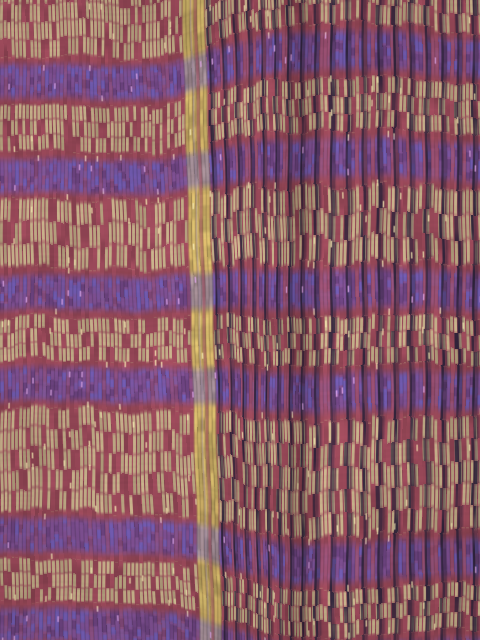
Write a Shadertoy shader that draws this texture.

```glsl
// Draped handwoven cloth: purple bands and rows of gold ikat blocks on red,
// a yellow warp stripe, and dark warp threads on the right half.
// Bands split the height into gaps; rows and threads are hashed grid cells.

const vec3 RED    = vec3(0.57, 0.27, 0.33);
const vec3 PURPLE = vec3(0.46, 0.29, 0.53);
const vec3 BLUE   = vec3(0.41, 0.33, 0.64);
const vec3 PLUM   = vec3(0.33, 0.20, 0.40);
const vec3 GOLD   = vec3(0.73, 0.66, 0.51);
const vec3 YELLOW = vec3(0.78, 0.68, 0.38);
const vec3 LILAC  = vec3(0.60, 0.53, 0.60);
const vec3 DARK   = vec3(0.17, 0.13, 0.22);
const vec3 PINK   = vec3(0.86, 0.64, 0.90);
const vec3 GLINT  = vec3(0.94, 0.89, 0.68);

// Lengths are in canvas heights
const int   BANDS = 8;
const float BAND_Y[BANDS] = float[BANDS](-0.06, 0.128, 0.276, 0.458, 0.601, 0.837, 0.978, 1.13);
const float BAND_HALF   = 0.027;
const float BAND_MARGIN = 0.011;
const float ROW_HEIGHT  = 0.032;
const float THREAD      = 0.0058;
const float STRIPE_X    = 0.302;
const float STRIPE_HALF = 0.0175;
const float FOLD_X      = 0.481;
const float PITCH_LEFT  = 0.0208;  // dark thread spacing before the fold
const float PITCH_RIGHT = 0.0247;  // and after it
const float PER_PITCH   = 4.0;     // warp threads per dark thread
const float FOLD_STRETCH = 0.13;
const vec2  GLINT_CELL  = vec2(0.009, 0.016);

float hash(vec2 p) {
    vec3 q = fract(vec3(p.xyx) * 0.1031);
    q += dot(q, q.yzx + 33.33);
    return fract((q.x + q.y) * q.z);
}

// Soft-edged bar: 1 where |d| < halfWidth
float bar(float d, float halfWidth, float blur) {
    return 1.0 - smoothstep(halfWidth - blur, halfWidth + blur, abs(d));
}

// Random shade of one thread, changing smoothly along its length
float drift(float id, float y) {
    float i = floor(y);
    return mix(hash(vec2(id, i)), hash(vec2(id, i + 1.0)), smoothstep(0.2, 0.8, y - i));
}

// Cloth coordinates: leaning warp, weft fanned out beyond the fold
vec2 drape(vec2 p) {
    float lean = smoothstep(0.0, 0.3, p.x) * (1.0 - smoothstep(0.33, 0.5, p.x));
    float fan = smoothstep(0.22, 0.48, p.x) * (1.0 - 0.25 * smoothstep(0.55, 0.75, p.x));
    float y = 0.51 + (p.y - 0.51) / (1.0 + FOLD_STRETCH * fan);
    y += 0.002 * sin(p.x * 23.0) + 0.0012 * sin(p.x * 61.0 + p.y * 9.0);
    float x = p.x - 0.028 * p.y * lean + 0.0008 * sin(p.y * 38.0 + p.x * 20.0);
    return vec2(x, y);
}

void mainImage(out vec4 fragColor, in vec2 fragCoord) {
    float px = 1.0 / iResolution.y;
    vec2 p = fragCoord * px;
    p.y = 1.0 - p.y;
    vec2 c = drape(p);

    // Neighbouring purple bands
    float above = -0.5, below = 1.5;
    for (int i = 0; i < BANDS; i++) {
        if (BAND_Y[i] <= c.y) above = max(above, BAND_Y[i]);
        else below = min(below, BAND_Y[i]);
    }
    float bandDist = min(c.y - above, below - c.y) - BAND_HALF;

    // Warp threads, counted from the dark-thread spacing on the right
    float q = c.x - FOLD_X;
    float pitch = q < 0.0 ? PITCH_LEFT : PITCH_RIGHT;
    float spacing = q / pitch;
    bool rightSide = c.x > STRIPE_X + STRIPE_HALF;
    float threadPitch = rightSide ? pitch / PER_PITCH : THREAD;
    float thread = rightSide ? spacing * PER_PITCH + 400.0 : c.x / THREAD + 20.0;
    float id = floor(thread), across = fract(thread) - 0.5;
    float blur = max(0.16, 0.6 * px / threadPitch);
    float tone = hash(vec2(id, 7.0));
    float group = floor(id / PER_PITCH);

    // Rows of blocks between the bands
    float inset = BAND_HALF + BAND_MARGIN;
    float span = max(below - above - 2.0 * inset, 0.01);
    float rows = max(3.0, floor(span / ROW_HEIGHT + 0.5));
    float jitter = 0.3 * (hash(vec2(group, above * 90.0 + 9.0)) - 0.5) + 0.12 * (tone - 0.5);
    float row = (c.y - above - inset) / span * rows + jitter;
    float parity = mod(floor(row), 2.0);
    float inRows = smoothstep(-0.12, 0.12, row) * smoothstep(-0.12, 0.12, rows - row);
    float rowEdge = smoothstep(0.0, 0.16, 0.5 - abs(fract(row) - 0.5));

    // Red ground with gold blocks
    vec3 col = RED * (0.91 + 0.2 * drift(id, c.y / 0.03));
    float slot = mod(id + 2.0 * parity, 5.0);
    float wear = hash(vec2(id, floor(row) + floor(above * 50.0) + 30.0));
    float filled = slot < 3.0 ? step(0.1, wear) : step(0.6, wear);
    float gold = filled * bar(across, 0.36, blur) * inRows * (0.6 + 0.4 * rowEdge);
    col = mix(col, GOLD * (0.9 + 0.18 * wear), gold * 0.95);

    // Purple bands: blue dashes and plum gaps on the left, red threads on the right
    float band = 1.0 - smoothstep(-0.010, 0.008, bandDist);
    float fleck = drift(id, c.y / 0.014 + 60.0 + 3.0 * tone);
    vec3 bandCol = mix(PURPLE, BLUE, smoothstep(0.5, 0.9, fleck));
    bandCol = mix(bandCol, PLUM, 0.55 * smoothstep(0.4, 0.12, fleck));
    bandCol = mix(bandCol, RED * 1.08, (rightSide ? 0.65 : 0.3) * step(0.66, tone));
    bandCol *= 0.93 + 0.13 * bar(across, 0.34, blur);
    col = mix(col, bandCol, band);

    // Dark warp threads with a grey-brown fringe, jogging from row to row
    if (rightSide) {
        float jog = 0.16 * (parity - 0.5) * inRows;
        float along = fract(spacing + jog) - 0.5;
        float heavy = inRows * step(0.6, hash(vec2(group, floor(row) + 80.0)));
        float soft = max(0.045, 0.8 * px / pitch);
        float dark = bar(along, 0.085 + 0.05 * heavy, soft);
        float fringe = bar(along - 0.1, 0.17, 0.1);
        float fade = 0.62 + 0.33 * drift(group, c.y / 0.04 + 5.0);
        col = mix(col, DARK, max(dark * fade, 0.42 * fringe));
    }

    // Yellow warp stripe in two parts, with pale and red threads between
    float s = c.x - STRIPE_X;
    vec3 stripe = mix(YELLOW, LILAC, band * 0.85);
    stripe *= 0.86 + 0.24 * drift(id, c.y / 0.02 + 90.0);
    stripe = mix(stripe, RED, 0.6 * bar(s - 0.003, 0.0024, px));
    stripe = mix(stripe, LILAC, 0.5 * bar(s + 0.0045, 0.0012, px));
    stripe *= 0.9 + 0.12 * bar(across, 0.3, blur);
    col = mix(col, stripe, 0.92 * bar(s, STRIPE_HALF, 1.5 * px));

    // Faint weft ribs and scattered metallic glints
    col *= 0.985 + 0.03 * drift(floor(c.x / 0.05), c.y / 0.004);
    vec2 cell = floor(c / GLINT_CELL) + 50.0;
    vec2 local = (fract(c / GLINT_CELL) - 0.5) * GLINT_CELL;
    local.y += 0.006 * (hash(cell + 17.0) - 0.5);
    float glint = bar(local.x, 0.0011, px) * bar(local.y, 0.0045, px) * step(0.95, hash(cell));
    col = mix(col, mix(GLINT, PINK, band), glint * 0.8);

    // Fold shadow, soft wrinkles and falloff to the edges
    float shade = 1.02 - 0.15 * exp(-pow((p.x - FOLD_X + 0.012) / 0.022, 2.0));
    shade += 0.05 * exp(-pow((p.x - FOLD_X - 0.035) / 0.03, 2.0));
    shade += 0.015 * sin(p.x * 19.0 + p.y * 5.0) + 0.012 * sin(p.y * 27.0 - p.x * 8.0);
    shade -= 0.2 * dot(p - vec2(0.36, 0.46), p - vec2(0.36, 0.46));
    fragColor = vec4(clamp(col * shade, 0.0, 1.0), 1.0);
}
```
